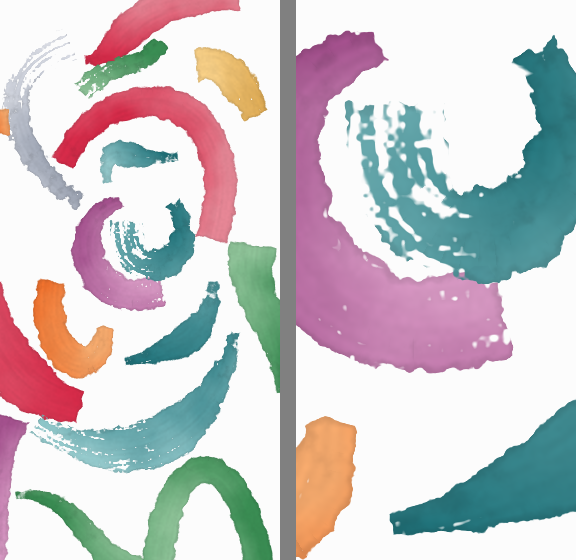
Left: the whole. Right: its middle third, enlarged.
A Shadertoy shader for this background:

```glsl
// Loose watercolour brush strokes curling over white paper.
// Each stroke is a cubic curve with a varying width; noise roughens its rim,
// splits its dry end into bristle marks and lets the pigment pool and fade.

const vec3 PAPER  = vec3(0.988);
const vec3 RED    = vec3(0.82, 0.14, 0.26), ROSE  = vec3(0.88, 0.50, 0.56);
const vec3 TEAL   = vec3(0.10, 0.43, 0.46), AQUA  = vec3(0.56, 0.77, 0.78);
const vec3 GREEN  = vec3(0.20, 0.53, 0.30), SAGE  = vec3(0.53, 0.74, 0.57);
const vec3 ORANGE = vec3(0.92, 0.42, 0.15), PEACH = vec3(0.94, 0.64, 0.40);
const vec3 OCHRE  = vec3(0.84, 0.63, 0.28), STRAW = vec3(0.95, 0.79, 0.50);
const vec3 PLUM   = vec3(0.62, 0.29, 0.53), MAUVE = vec3(0.82, 0.57, 0.74);
const vec3 SLATE  = vec3(0.60, 0.63, 0.69), MIST  = vec3(0.84, 0.85, 0.88);
const int   SEGMENTS   = 24;
const float ROUGHNESS  = 0.020;  // rim wobble, in canvas widths
const float BRISTLES   = 110.0;  // bristle marks per canvas width
const float POOL_WIDTH = 0.012;  // darker wet rim

float hash(vec2 p) {
    vec3 q = fract(p.xyx * 0.1031);
    q += dot(q, q.yzx + 33.33);
    return fract((q.x + q.y) * q.z);
}

float noise(vec2 p) {
    vec2 i = floor(p), f = fract(p);
    f = f * f * (3.0 - 2.0 * f);
    return mix(mix(hash(i), hash(i + vec2(1, 0)), f.x),
               mix(hash(i + vec2(0, 1)), hash(i + vec2(1, 1)), f.x), f.y);
}

float fbm(vec2 p) {
    float sum = 0.0, gain = 0.53;
    for (int i = 0; i < 4; i++) {
        sum += gain * noise(p);
        p = mat2(1.6, 1.2, -1.2, 1.6) * p + 7.3;
        gain *= 0.5;
    }
    return sum;
}

vec2 cubic(vec2 a, vec2 b, vec2 c, vec2 d, float t) {
    float s = 1.0 - t;
    return s * s * s * a + 3.0 * s * t * (s * b + t * c) + t * t * t * d;
}

// Paints one stroke; width holds the half widths at start, middle and end.
void stroke(inout vec3 col, vec2 p, vec2 a, vec2 b, vec2 c, vec2 d,
            vec3 width, vec3 first, vec3 last, float dry) {
    // Nearest place on the curve, with offsets across and past its ends
    float best = 1e9, t = 0.0, side = 0.0, past = 0.0;
    vec2 from = a;
    for (int i = 0; i < SEGMENTS; i++) {
        vec2 to = cubic(a, b, c, d, float(i + 1) / float(SEGMENTS));
        vec2 dir = to - from, rel = p - from;
        float h = clamp(dot(rel, dir) / dot(dir, dir), 0.0, 1.0);
        rel -= dir * h;
        if (dot(rel, rel) < best) {
            best = dot(rel, rel);
            t = (float(i) + h) / float(SEGMENTS);
            dir = normalize(dir);
            side = dot(rel, vec2(-dir.y, dir.x));
            past = abs(dot(rel, dir));
        }
        from = to;
    }
    float w = t < 0.5 ? mix(width.x, width.y, smoothstep(-0.1, 0.5, t))
                      : mix(width.y, width.z, smoothstep(0.5, 1.1, t));
    float dist = max(abs(side) - w, past - 0.3 * w);
    if (dist > 0.04) return;

    // Rough rim and bristle gaps
    float px = 0.8 / iResolution.x;
    float rim = fbm(p * 38.0) - 0.5;
    dist += rim * min(ROUGHNESS, w) * (1.0 + dry);
    float across = side / max(w, 0.005);
    float bristle = 0.65 * noise(vec2(t * 9.0 + a.x * 50.0, side * BRISTLES))
                  + 0.35 * noise(p * 130.0);
    float level = dry * (0.1 + 0.65 * smoothstep(0.3, 1.0, t)
                + 0.25 * min(across * across, 1.0));
    float cover = smoothstep(px, -px, dist)
                * smoothstep(level - 0.07, level + 0.07, bristle + 0.06);

    // Pigment: fades along the stroke, pools at the rim
    float wash = fbm(p * 7.0 + a * 9.0) - 0.5;
    vec3 ink = mix(first, last, clamp(t + 0.7 * wash + 0.18 * across, 0.0, 1.0));
    ink *= 1.0 - 0.10 * smoothstep(-POOL_WIDTH, 0.0, dist);
    ink *= 0.96 + 0.08 * bristle;
    col = mix(col, ink, cover * 0.97);
}

void mainImage(out vec4 fragColor, in vec2 fragCoord) {
    vec2 p = fragCoord / iResolution.xy * vec2(1.0, 2.0);
    vec3 col = PAPER;

    // Upper group
    stroke(col, p, vec2(.84, 2.01), vec2(.40, 2.0), vec2(.47, 1.80), vec2(.31, 1.785), vec3(.045, .065, .015), ROSE, RED, .1);
    stroke(col, p, vec2(.57, 1.84), vec2(.50, 1.75), vec2(.42, 1.79), vec2(.30, 1.68), vec3(.035, .035, .04), GREEN, SAGE, .55);
    stroke(col, p, vec2(.72, 1.77), vec2(.80, 1.79), vec2(.87, 1.69), vec2(.91, 1.60), vec3(.055, .065, .045), STRAW, OCHRE, .3);
    stroke(col, p, vec2(.28, 1.28), vec2(.07, 1.42), vec2(-.07, 1.73), vec2(.23, 1.84), vec3(.025, .045, .065), SLATE, MIST, .85);
    stroke(col, p, vec2(-.04, 1.56), vec2(-.02, 1.56), vec2(.0, 1.565), vec2(.02, 1.565), vec3(.045), ORANGE, PEACH, 0.);

    // Nested arcs
    stroke(col, p, vec2(.23, 1.43), vec2(.39, 1.77), vec2(.91, 1.70), vec2(.76, 1.16), vec3(.04, .057, .058), RED, ROSE, .12);
    stroke(col, p, vec2(.385, 1.355), vec2(.35, 1.52), vec2(.49, 1.41), vec2(.63, 1.44), vec3(.012, .045, .012), AQUA, TEAL, .35);
    stroke(col, p, vec2(.43, 1.28), vec2(.22, 1.22), vec2(.31, .88), vec2(.56, .96), vec3(.018, .058, .055), PLUM, MAUVE, .4);
    stroke(col, p, vec2(.62, 1.265), vec2(.76, 1.05), vec2(.44, .96), vec2(.45, 1.19), vec3(.025, .052, .06), TEAL, mix(TEAL, AQUA, .6), .75);
    stroke(col, p, vec2(.18, .98), vec2(.14, .70), vec2(.36, .62), vec2(.37, .82), vec3(.05, .062, .03), ORANGE, PEACH, .25);

    // Right leaf and lower sweeps
    stroke(col, p, vec2(.90, 1.10), vec2(.87, .95), vec2(.99, .88), vec2(1.0, .60), vec3(.085, .065, .008), SAGE, GREEN, .15);
    stroke(col, p, vec2(.76, .99), vec2(.76, .80), vec2(.63, .75), vec2(.45, .71), vec3(.015, .055, .01), mix(TEAL, AQUA, .4), TEAL, .2);
    stroke(col, p, vec2(-.07, .96), vec2(-.03, .70), vec2(.13, .58), vec2(.27, .55), vec3(.08, .10, .055), mix(RED, ROSE, .4), RED, .1);
    stroke(col, p, vec2(.84, .81), vec2(.76, .44), vec2(.44, .28), vec2(.14, .48), vec3(.01, .09, .03), mix(TEAL, AQUA, .3), AQUA, .6);

    // Left blot and the wave along the bottom
    stroke(col, p, vec2(.04, .49), vec2(.0, .38), vec2(.0, .20), vec2(-.01, .0), vec3(.06, .035, .03), PLUM, MAUVE, .1);
    stroke(col, p, vec2(.53, -.06), vec2(.31, -.02), vec2(.29, .26), vec2(.06, .23), vec3(.07, .04, .012), SAGE, GREEN, .2);
    stroke(col, p, vec2(.56, -.02), vec2(.61, .46), vec2(.86, .42), vec2(.93, -.04), vec3(.057, .048, .052), SAGE, GREEN, .12);

    fragColor = vec4(col, 1.0);
}
```
